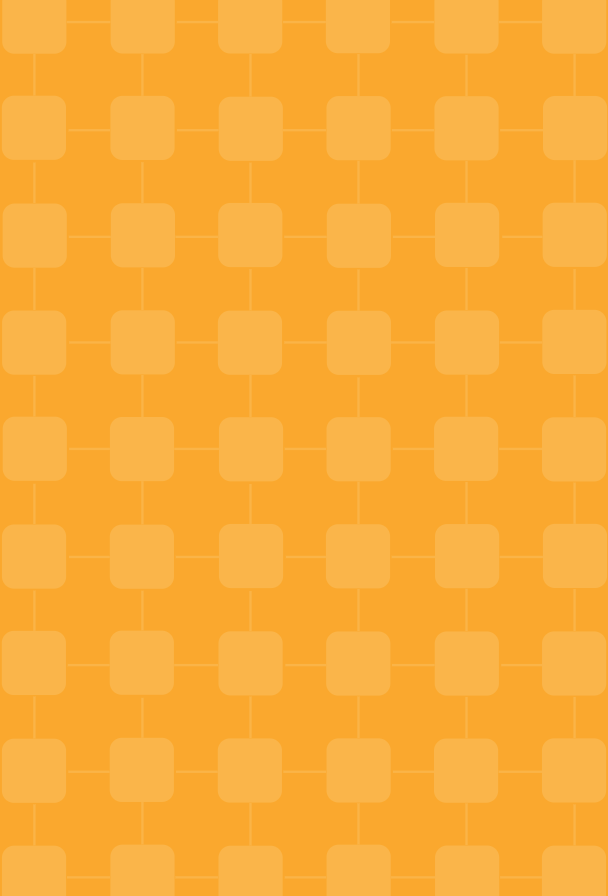
Give the GLSL for this pattern, as a WebGL 2 fragment shader.

```glsl
#version 300 es
precision highp float;

uniform vec2 u_resolution;
out vec4 fragColor;

// Lengths are fractions of the canvas height
#define PITCH vec2(0.12057, 0.1194)
#define FIRST_NODE vec2(0.0384, 0.0201)
#define LAST_COLUMN 5.0
#define TILE_HALF 0.0358
#define TILE_RADIUS 0.0135
#define TILE_LIFT 0.0008
#define TILE_JITTER 0.0014
#define LINE_WIDTH 0.0026
#define LINE_WOBBLE 0.0013
#define MAX_GAP 0.0036
#define LINE_OPACITY 0.9

const vec3 ORANGE = vec3(0.98, 0.66, 0.18);
const vec3 PALE_ORANGE = vec3(0.98, 0.71, 0.29);

vec2 hash2(vec2 p) {
    vec3 h = fract(p.xyx * vec3(0.1031, 0.1030, 0.0973));
    h += dot(h, h.yzx + 33.33);
    return fract((h.xx + h.yz) * h.zy);
}

float roundedSquare(vec2 p, float halfSize, float radius) {
    vec2 d = abs(p) - halfSize + radius;
    return length(max(d, 0.0)) + min(max(d.x, d.y), 0.0) - radius;
}

// Antialiased coverage of a signed distance
float cover(float distance, float pixel) {
    return clamp(0.5 - distance / pixel, 0.0, 1.0);
}

void main() {
    float pixel = 1.0 / u_resolution.y;
    vec2 grid = gl_FragCoord.xy * pixel - FIRST_NODE;
    vec2 cell = floor(grid / PITCH + 0.5);
    vec2 local = grid - cell * PITCH;

    // Tiles, each slightly off its node
    vec2 jitter = (hash2(cell + 7.0) - 0.5) * TILE_JITTER;
    vec2 tileLocal = local - vec2(0.0, TILE_LIFT) - jitter;
    float tile = cover(roundedSquare(tileLocal, TILE_HALF, TILE_RADIUS), pixel);

    // Connectors, with small gaps to the right of and below each tile
    vec2 gap = hash2(cell + 31.0) * MAX_GAP;
    float rowOffset = LINE_WOBBLE * cos(1.2566 * cell.y - 2.136);
    float acrossSpan = min(TILE_HALF + gap.x - tileLocal.x, tileLocal.x + TILE_HALF);
    float downSpan = min(TILE_HALF + gap.y + tileLocal.y, TILE_HALF - tileLocal.y);
    float across = max(abs(local.y + rowOffset) - 0.5 * LINE_WIDTH, acrossSpan);
    float down = max(abs(local.x) - 0.5 * LINE_WIDTH, downSpan);

    // Rows end at the outer columns
    across = max(across, max(-grid.x, grid.x - LAST_COLUMN * PITCH.x));
    float lines = cover(min(across, down), pixel) * LINE_OPACITY;

    fragColor = vec4(mix(ORANGE, PALE_ORANGE, max(tile, lines)), 1.0);
}
```
